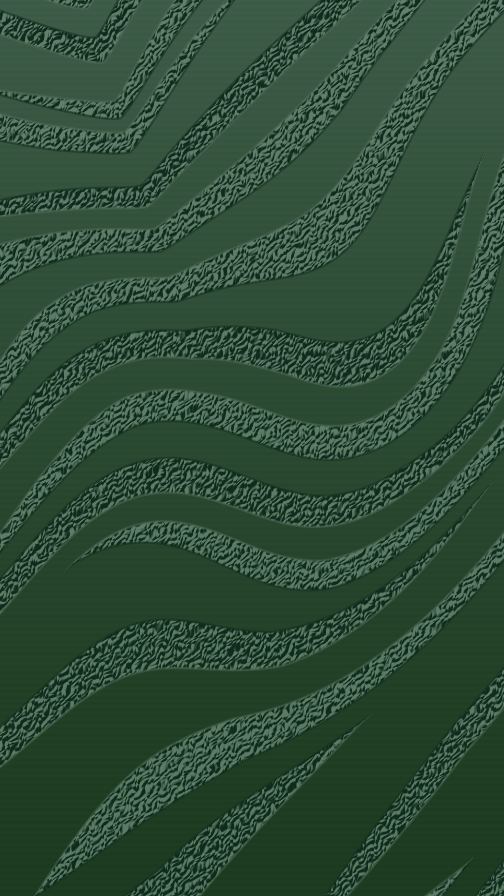
Reproduce this pattern procedurally as a Shadertoy shader.

```glsl
// Zebra stripes of embossed leather grain on a dark green gradient.
// A bent height field is cut into bands; each band tapers to a tip,
// and its grain is the relief of a stretched cellular noise.

float hash(float n) { return fract(sin(n * 127.1 + 3.7) * 43758.5); }

vec2 hash2(vec2 c) {
    return fract(sin(vec2(dot(c, vec2(127.1, 311.7)), dot(c, vec2(269.5, 183.3)))) * 43758.5);
}

// Distance to the nearest scattered cell centre
float cellular(vec2 p) {
    vec2 cell = floor(p), f = p - cell;
    float nearest = 2.0;
    for (int j = -1; j <= 1; j++)
    for (int i = -1; i <= 1; i++) {
        vec2 o = vec2(i, j);
        nearest = min(nearest, length(o + hash2(cell + o) - f));
    }
    return nearest;
}

// Band number at p: steep below, wavy in the middle, chevron at top left
float flow(vec2 p) {
    float q = p.y - 0.9 * (p.x - 0.28);
    float top = smoothstep(0.5, 0.95, p.y);
    float slope = 0.4 + 0.85 * (1.0 - smoothstep(-0.25, 0.45, q)) + 0.45 * top;
    float level = p.y - 0.3 * (p.x - 0.28);
    float wave = 0.07 * exp(-pow((level - 0.5) / 0.33, 2.0)) * sin(11.2 * p.x);
    float axis = 0.17 - 0.3 * (p.y - 0.75) - p.x;
    float fold = 0.5 * (axis + sqrt(axis * axis + 0.0003));
    float steep = 0.1 * (1.0 - exp(-max(-axis, 0.0) / 0.1));
    float h = p.y - slope * (p.x - 0.33) - wave - top * (1.4 * fold + steep);
    // Spread the crowded lower bands
    return (0.78 * h + 0.22 * sqrt((h - 0.15) * (h - 0.15) + 0.02)) / 0.08;
}

void mainImage(out vec4 fragColor, in vec2 fragCoord) {
    vec2 p = fragCoord / iResolution.y;
    float aa = 0.8 / iResolution.y;

    // Band coordinate and its steepness, for even edges
    float band = flow(p);
    float e = 0.002;
    vec2 gradient = vec2(flow(p + vec2(e, 0.0)) - band, flow(p + vec2(0.0, e)) - band) / e;
    float steepness = max(length(gradient), 5.0);

    // Nearest stripe: odd ones end at the right, even ones at the left
    float dist = 1.0, side = 1.0, id = 0.0;
    float along = p.x + 0.3 * (p.y - 0.5);
    for (int k = -1; k <= 1; k++) {
        float n = floor(band) + float(k);
        float h = hash(n);
        float run = mod(n, 2.0) > 0.5 ? 0.3 + 0.5 * h - along : along + 0.3 - 0.5 * h;
        float taper = clamp(run / 0.28, -1.0, 1.0);
        float lean = 0.4 * (1.0 - max(taper, 0.0)) * (hash(n + 40.0) > 0.5 ? 1.0 : -1.0);
        float across = band - n - 0.5 - lean;
        float halfWidth = 0.235 * (1.0 - (1.0 - taper) * (1.0 - taper));
        float d = (abs(across) - halfWidth) / steepness;
        if (d < dist) { dist = d; side = sign(across); id = n; }
    }

    // Ground gradient with faint horizontal threads
    vec3 ground = mix(vec3(0.11, 0.23, 0.125), vec3(0.24, 0.36, 0.28), pow(p.y, 1.25));
    ground += 0.005 * sin(p.y * 900.0);

    // Leather grain: wobbling slanted cells lit from one side
    vec2 grainPos = mat2(0.5, -0.87, 0.87, 0.5) * p * vec2(145.0, 235.0);
    grainPos += 0.35 * sin(grainPos.yx * 1.7 + 2.0 * sin(grainPos * 0.6));
    float relief = cellular(grainPos + vec2(0.2, 0.45)) - cellular(grainPos);
    float raised = hash(id + 80.0) > 0.5 ? 1.0 : -1.0;
    float tone = smoothstep(-0.3, 0.3, relief + 0.05 * raised);
    vec3 shade = vec3(0.06, 0.17, 0.11);
    vec3 light = mix(vec3(0.35, 0.48, 0.39), vec3(0.38, 0.50, 0.42), p.y);
    vec3 color = mix(ground, mix(shade, light, tone), smoothstep(aa, -aa, dist));

    // Pressed rim: light on one edge of the stripe, dark on the other
    float rim = 1.0 - smoothstep(0.0004, 0.0022, abs(dist));
    color = mix(color, side * raised > 0.0 ? light * 0.85 : shade, 0.55 * rim);

    fragColor = vec4(color, 1.0);
}
```
